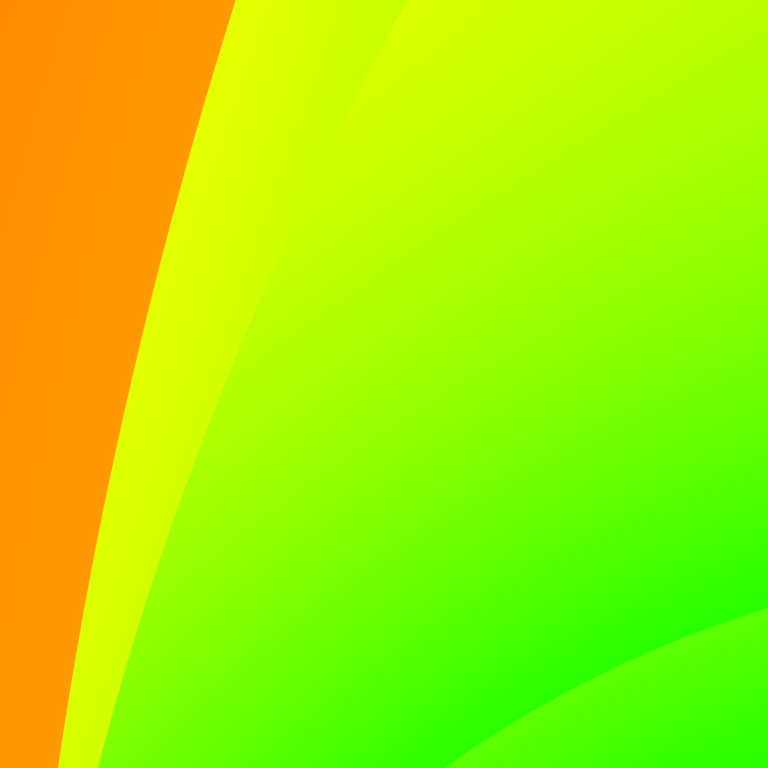
Reproduce this background procedurally as a Shadertoy shader.

```glsl
// Curved overlapping sheets shading from orange through lime to green.

// Antialiased step: 0 below the edge, 1 above it.
float cover(float d) {
    float w = 0.75 / min(iResolution.x, iResolution.y);
    return smoothstep(-w, w, d);
}

// Height of a parabola a + b*t + c*t^2.
float bend(float t, float a, float b, float c) {
    return a + t * (b + t * c);
}

void mainImage(out vec4 fragColor, in vec2 fragCoord) {
    vec2 uv = fragCoord / iResolution.xy;

    // Signed distances to the three sheet edges
    float outer = uv.x - bend(uv.y, 0.0755, 0.1473, 0.0842);
    float inner = uv.x - bend(uv.y, 0.1276, 0.2580, 0.1444);
    float hill = length(uv - vec2(1.43, -1.19)) - 1.463;

    // Orange sheet, lighter toward its edge
    vec3 orange = vec3(1.0, 0.6 - 0.17 * max(-outer, 0.0), 0.0);

    // Yellow sliver, turning greener to the right
    float sliverRed = 0.90 - 0.54 * (uv.x - 0.307) + 0.185 * (uv.y - 1.0);
    vec3 yellow = vec3(sliverRed, 1.0, 0.0);

    // Broad lime sheet, fading to green as it nears the hill
    float limeRed = bend(max(hill, 0.0), 0.16, 1.22, -0.5);
    limeRed += 0.16 * uv.y * (0.55 - uv.x);
    vec3 lime = vec3(limeRed, 1.0, 0.0);

    // Hill in the lower right corner
    vec3 green = vec3(0.37 + 1.15 * min(hill, 0.0), 1.0, 0.0);

    // Stack the sheets from left to right
    vec3 color = mix(orange, yellow, cover(outer));
    color = mix(color, lime, cover(inner));
    color = mix(color, green, cover(-hill));
    fragColor = vec4(clamp(color, 0.0, 1.0), 1.0);
}
```
